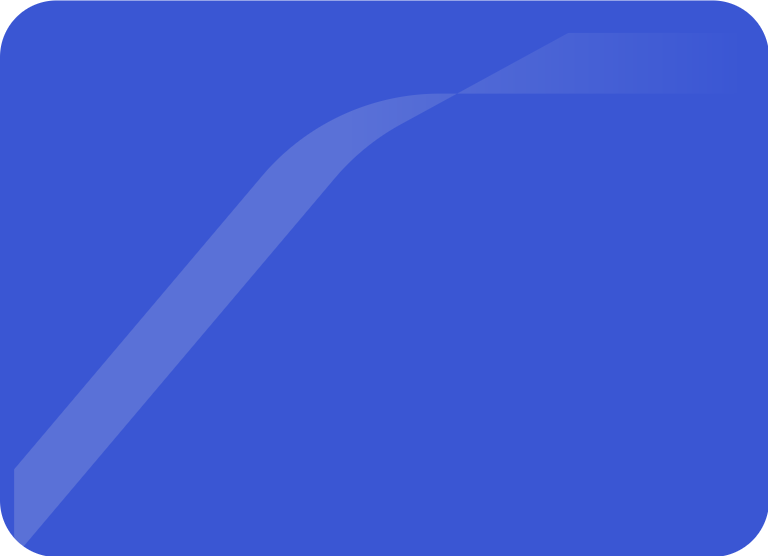
Reproduce this background procedurally as a Shadertoy shader.

```glsl
// A blue rounded card on white, crossed by a pale ribbon that climbs and fades right.
// Two bent edges, each a pair of lines joined by an arc, cross once; the ribbon
// fills the area between them. Lengths are in canvas widths.
#define CARD_BLUE    vec3(0.228, 0.338, 0.829)
#define RIBBON_BLUE  vec3(0.353, 0.443, 0.843)
#define CARD_CENTER  vec2(0.5007, 0.3604)
#define CARD_HALF    vec2(0.5007, 0.3617)
#define CARD_RADIUS  0.0735
#define UPPER_CORNER vec2(0.4319, 0.6010)
#define LOWER_CORNER vec2(0.4724, 0.5341)
#define CLIMB_SLOPE  1.181
#define EXIT_SLOPE   0.545
#define BEND_RADIUS  0.303
#define RIBBON_LIMIT vec2(0.0184, 0.6799)  // left and top ends
#define FADE_RANGE   vec2(0.450, 0.965)

float roundedBox(vec2 p, vec2 halfSize, float radius) {
    vec2 q = abs(p) - halfSize + radius;
    return length(max(q, 0.0)) + min(max(q.x, q.y), 0.0) - radius;
}

// Signed distance to the area under two rising lines joined by an arc
float bentEdge(vec2 p, float slopeIn, float slopeOut, float radius) {
    vec2 dirIn = normalize(vec2(1.0, slopeIn));
    vec2 dirOut = normalize(vec2(1.0, slopeOut));
    vec2 normalIn = vec2(-dirIn.y, dirIn.x);
    vec2 normalOut = vec2(-dirOut.y, dirOut.x);
    vec2 arcCenter = -radius * (normalIn + normalOut) / (1.0 + dot(normalIn, normalOut));
    vec2 fromArc = p - arcCenter;
    bool onArc = dot(fromArc, dirIn) > 0.0 && dot(fromArc, dirOut) < 0.0;
    return onArc ? length(fromArc) - radius : max(dot(p, normalIn), dot(p, normalOut));
}

// Smooth coverage of the area where distance is negative
float coverage(float dist) {
    return clamp(0.5 - dist * iResolution.x, 0.0, 1.0);
}

void mainImage(out vec4 fragColor, in vec2 fragCoord) {
    vec2 p = fragCoord / iResolution.xy * vec2(1.0, 0.7227);

    // Ribbon: area lying under exactly one of the two edges
    float underUpper = coverage(bentEdge(p - UPPER_CORNER, CLIMB_SLOPE, 0.0, BEND_RADIUS));
    float underLower = coverage(bentEdge(p - LOWER_CORNER, CLIMB_SLOPE, EXIT_SLOPE, BEND_RADIUS));
    float ribbon = abs(underUpper - underLower);
    ribbon *= coverage(RIBBON_LIMIT.x - p.x) * coverage(p.y - RIBBON_LIMIT.y);

    // Fade towards the right
    ribbon *= 1.0 - clamp((p.x - FADE_RANGE.x) / (FADE_RANGE.y - FADE_RANGE.x), 0.0, 1.0);

    // Card over white
    vec3 color = mix(CARD_BLUE, RIBBON_BLUE, ribbon);
    float card = coverage(roundedBox(p - CARD_CENTER, CARD_HALF, CARD_RADIUS));
    fragColor = vec4(mix(vec3(1.0), color, card), 1.0);
}
```
